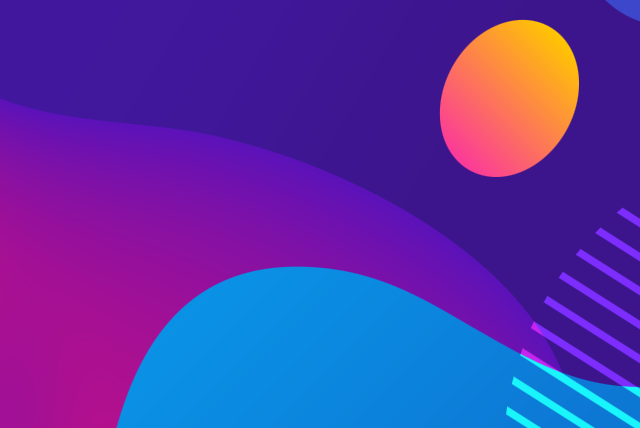
Write a Shadertoy shader that draws this background.

```glsl
const float ASPECT = 1.5;

const vec3 NIGHT_TOP = vec3(0.255, 0.092, 0.615);
const vec3 NIGHT_LOW = vec3(0.235, 0.080, 0.545);
const vec3 WAVE_EDGE = vec3(0.355, 0.070, 0.725);
const vec3 WAVE_DEEP = vec3(0.745, 0.060, 0.530);
const vec3 HILL_LIGHT = vec3(0.035, 0.590, 0.910);
const vec3 HILL_DARK = vec3(0.050, 0.465, 0.830);
const vec3 EGG_PINK = vec3(0.985, 0.220, 0.610);
const vec3 EGG_GOLD = vec3(1.000, 0.780, 0.000);
const vec3 CORNER_BLUE = vec3(0.240, 0.280, 0.800);
const vec3 STRIPE_VIOLET = vec3(0.490, 0.180, 1.000);
const vec3 STRIPE_PINK = vec3(0.780, 0.140, 0.940);
const vec3 STRIPE_CYAN = vec3(0.100, 0.960, 0.990);

const vec2 EGG_CENTER = vec2(1.194, 0.770);
const vec2 EGG_RADII = vec2(0.192, 0.153);
const float EGG_TILT = 1.063;
const vec2 CORNER_CENTER = vec2(1.568, 1.152);
const float CORNER_RADIUS = 0.213;
const vec2 DISC_CENTER = vec2(1.943, -0.078);
const float DISC_RADIUS = 0.765;
const vec2 STRIPE_NORMAL = vec2(0.535, 0.845);
const float STRIPE_OFFSET = 0.8044;
const float STRIPE_PERIOD = 0.0671;
const float STRIPE_HALF = 0.0086;
const float END_SLOPE = 2.5;

// Antialiased coverage of the region where d is negative
float cover(float d) {
    return clamp(0.5 - d / max(fwidth(d), 1e-5), 0.0, 1.0);
}

vec2 bezier(vec2 a, vec2 b, vec2 c, vec2 d, float t) {
    float s = 1.0 - t;
    return s * s * s * a + 3.0 * s * t * (s * b + t * c) + t * t * t * d;
}

// Height at x of a Bezier that runs left to right; falls away past its ends
float curveHeight(float x, vec2 a, vec2 b, vec2 c, vec2 d) {
    float lo = 0.0, hi = 1.0;
    for (int i = 0; i < 20; i++) {
        float mid = 0.5 * (lo + hi);
        if (bezier(a, b, c, d, mid).x < x) lo = mid; else hi = mid;
    }
    float outside = max(max(a.x - x, x - d.x), 0.0);
    return bezier(a, b, c, d, 0.5 * (lo + hi)).y - END_SLOPE * outside;
}

float waveHeight(float x) {
    vec2 joint = vec2(0.547, 0.672);
    float left = curveHeight(x, vec2(0.0, 0.770), vec2(0.176, 0.703),
                             vec2(0.371, 0.721), joint);
    float right = curveHeight(x, joint, vec2(0.820, 0.604),
                              vec2(1.205, 0.414), vec2(1.318, 0.129));
    return x < joint.x ? left : right;
}

float hillHeight(float x) {
    vec2 crest = vec2(0.695, 0.377), bend = vec2(1.133, 0.221);
    float rise = curveHeight(x, vec2(0.273, 0.0), vec2(0.344, 0.258),
                             vec2(0.488, 0.377), crest);
    float fall = curveHeight(x, crest, vec2(0.889, 0.377),
                             vec2(1.008, 0.291), bend);
    float tail = curveHeight(x, bend, vec2(1.250, 0.154),
                             vec2(1.357, 0.096), vec2(1.5, 0.096));
    return x < crest.x ? rise : (x < bend.x ? fall : tail);
}

float eggDistance(vec2 q) {
    float c = cos(EGG_TILT), s = sin(EGG_TILT);
    vec2 local = vec2(c * q.x + s * q.y, c * q.y - s * q.x);
    return length(local / EGG_RADII) - 1.0;
}

// Parallel bars clipped by a large disc
float stripeDistance(vec2 p) {
    float band = (dot(p, STRIPE_NORMAL) - STRIPE_OFFSET) / STRIPE_PERIOD;
    float bar = abs(fract(band + 0.5) - 0.5) * STRIPE_PERIOD - STRIPE_HALF;
    return max(bar, length(p - DISC_CENTER) - DISC_RADIUS);
}

void mainImage(out vec4 fragColor, in vec2 fragCoord) {
    vec2 p = fragCoord / iResolution.xy * vec2(ASPECT, 1.0);

    // Night backdrop and corner disc
    float dusk = smoothstep(0.2, 1.5, p.x + 0.6 * (1.0 - p.y));
    vec3 color = mix(NIGHT_TOP, NIGHT_LOW, dusk);
    color = mix(color, CORNER_BLUE, cover(length(p - CORNER_CENTER) - CORNER_RADIUS));

    // Egg with a diagonal gradient
    vec2 q = p - EGG_CENTER;
    float warmth = clamp(0.5 + (q.x + q.y) * 1.85, 0.0, 1.0);
    color = mix(color, mix(EGG_PINK, EGG_GOLD, warmth), cover(eggDistance(q)));

    // Wave that deepens below its edge, faster on the left
    float waveDistance = p.y - waveHeight(p.x);
    float fade = mix(0.26, 0.56, p.x);
    float depth = 1.0 - exp(-max(-waveDistance, 0.0) / fade);
    depth *= 1.0 - 0.25 * smoothstep(0.35, 0.0, length(p * vec2(1.3, 0.8)));
    float wave = cover(waveDistance);
    color = mix(color, mix(WAVE_EDGE, WAVE_DEEP, depth), wave);

    // Hill
    float hill = cover(p.y - hillHeight(p.x));
    float shade = clamp((p.x - p.y + 0.05) / 1.45, 0.0, 1.0);
    color = mix(color, mix(HILL_LIGHT, HILL_DARK, shade), hill);

    // Stripes tinted by the layer beneath
    vec3 stripe = mix(mix(STRIPE_VIOLET, STRIPE_PINK, wave), STRIPE_CYAN, hill);
    color = mix(color, stripe, cover(stripeDistance(p)));

    fragColor = vec4(color, 1.0);
}
```
